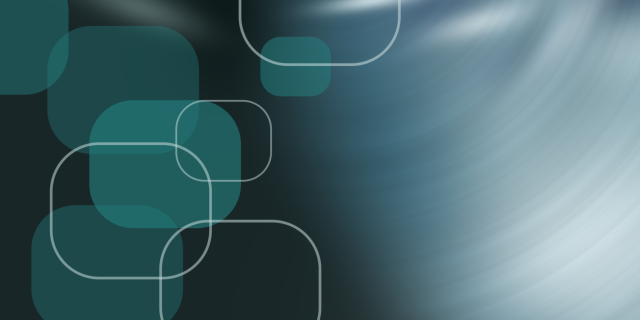
This background is drawn by a WebGL 1 fragment shader. Its source:

```glsl
precision highp float;
// Abstract backdrop: a dark teal left side sweeping into pale brushed light,
// overlaid with translucent rounded tiles and thin rounded outlines.
// Soft rotated glows shape the light; sines of an arc radius give the streaks.

uniform vec2 u_resolution;

// Soft elliptical glow, rotated by an angle in radians.
float glow(vec2 p, vec2 center, vec2 size, float angle) {
  vec2 d = p - center;
  float c = cos(angle), s = sin(angle);
  d = vec2(c * d.x + s * d.y, c * d.y - s * d.x) / size;
  return exp(-dot(d, d));
}

// Signed distance to a rounded rectangle.
float roundedBox(vec2 p, vec2 center, vec2 halfSize, float radius) {
  vec2 d = abs(p - center) - halfSize + radius;
  return length(max(d, 0.0)) + min(max(d.x, d.y), 0.0) - radius;
}

// Coverage of a filled tile; all tiles share one proportion.
float tile(vec2 p, vec2 center, float scale) {
  float px = 0.75 / u_resolution.y;
  float d = roundedBox(p, center, scale * vec2(0.237, 0.2), scale * 0.138);
  return 1.0 - smoothstep(-px, px, d);
}

// Coverage of an outlined tile.
float outline(vec2 p, vec2 center, float scale, float halfWidth) {
  float px = 0.75 / u_resolution.y;
  float d = roundedBox(p, center, scale * vec2(0.249, 0.21), scale * 0.15);
  return 1.0 - smoothstep(halfWidth - px, halfWidth + px, abs(d));
}

// Layered sines across concentric arcs, varying slowly along them.
float brushedStreaks(vec2 p) {
  vec2 d = p - vec2(1.04, 1.26);
  float r = length(d), a = atan(d.x, -d.y);
  float sum = 0.0, freq = 23.0, amp = 0.5;
  for (int i = 0; i < 5; i++) {
    sum += amp * sin(r * freq + 1.7 * sin(a * 2.3 + freq) + 2.0 * sin(r * freq * 0.37));
    freq *= 1.83;
    amp *= 0.72;
  }
  return sum;
}

vec3 backdrop(vec2 p) {
  // Dark to teal to pale, with the boundary leaning right near the bottom.
  float sweep = p.x - 0.42 * (1.0 - p.y) * (1.0 - p.y);
  vec3 col = mix(vec3(0.095, 0.15, 0.155), vec3(0.23, 0.40, 0.465), smoothstep(0.66, 1.2, sweep));
  col = mix(col, vec3(0.51, 0.635, 0.675), smoothstep(1.08, 1.58, sweep));

  // Shadows along the top edge.
  col = mix(col, vec3(0.04, 0.085, 0.085), 0.8 * glow(p, vec2(0.69, 0.95), vec2(0.16, 0.22), 0.0));
  col = mix(col, vec3(0.27, 0.38, 0.48), 0.85 * glow(p, vec2(1.36, 1.0), vec2(0.22, 0.13), 0.2));
  col = mix(col, vec3(0.34, 0.46, 0.54), 0.6 * glow(p, vec2(1.62, 0.83), vec2(0.22, 0.09), 0.5));
  col = mix(col, vec3(0.27, 0.37, 0.45), 0.9 * glow(p, vec2(1.97, 1.02), vec2(0.16, 0.09), 0.2));

  // Broad light at the lower right and highlights above.
  vec3 light = vec3(0.80, 0.865, 0.885);
  col = mix(col, light, 0.92 * glow(p, vec2(1.87, 0.25), vec2(0.48, 0.30), 0.45));
  col = mix(col, light, 0.8 * glow(p, vec2(1.50, 0.93), vec2(0.15, 0.045), 0.3));
  col = mix(col, light, 0.9 * glow(p, vec2(1.17, 1.0), vec2(0.15, 0.028), 0.15));
  col = mix(col, light, 0.5 * glow(p, vec2(1.78, 0.91), vec2(0.20, 0.055), 0.9));
  col = mix(col, light, 0.35 * glow(p, vec2(1.96, 0.84), vec2(0.14, 0.10), 0.3));
  col = mix(col, vec3(0.40, 0.49, 0.49), 0.7 * glow(p, vec2(0.43, 0.98), vec2(0.20, 0.055), -0.35));

  // Streaks fade out over the dark side.
  return col * (1.0 + 0.035 * smoothstep(0.55, 1.2, sweep) * brushedStreaks(p));
}

void main() {
  vec2 p = gl_FragCoord.xy / u_resolution.y;
  p.x *= 2.0 * u_resolution.y / u_resolution.x;
  vec3 col = backdrop(p);

  // Translucent tiles.
  vec3 teal = vec3(0.14, 0.49, 0.49);
  col = mix(col, teal, 0.48 * tile(p, vec2(-0.023, 0.904), 1.0));
  col = mix(col, teal, 0.38 * tile(p, vec2(0.385, 0.719), 1.0));
  col = mix(col, teal, 0.64 * tile(p, vec2(0.516, 0.487), 1.0));
  col = mix(col, teal, 0.40 * tile(p, vec2(0.335, 0.159), 1.0));
  col = mix(col, teal, 0.55 * tile(p, vec2(0.924, 0.792), 0.465));

  // Pale outlines.
  vec3 frost = vec3(0.78, 0.86, 0.86);
  col = mix(col, frost, 0.58 * outline(p, vec2(0.999, 1.008), 1.0, 0.0042));
  col = mix(col, frost, 0.52 * outline(p, vec2(0.699, 0.560), 0.595, 0.0028));
  col = mix(col, frost, 0.55 * outline(p, vec2(0.409, 0.341), 1.0, 0.0042));
  col = mix(col, frost, 0.55 * outline(p, vec2(0.751, 0.099), 1.0, 0.0042));

  gl_FragColor = vec4(col, 1.0);
}
```
